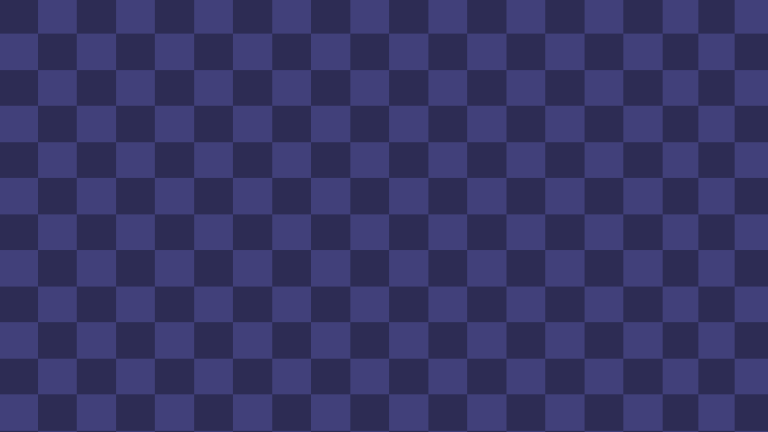
Write a WebGL 2 fragment shader that draws this pattern.

```glsl
#version 300 es
precision highp float;

uniform vec2 u_resolution;
out vec4 fragColor;

// Coverage of repeating bands of the given width, starting at zero
float bands(float x, float period, float width, float pixel) {
    float offset = mod(x - 0.5 * width + 0.5 * period, period) - 0.5 * period;
    float inside = 0.5 * width - abs(offset);
    return clamp(inside / pixel + 0.5, 0.0, 1.0);
}

void main() {
    // Canvas height is one unit; rows are measured from the top
    float pixel = 1.0 / u_resolution.y;
    vec2 p = gl_FragCoord.xy * pixel;
    float down = 1.0 - p.y;

    // The last columns on the right are slightly narrower
    float across = p.x + 0.085 * max(p.x - 1.5343, 0.0);

    float column = bands(across - 0.088, 0.18074, 0.0897, pixel);
    float row = bands(down - 0.0778, 0.167, 0.0845, pixel);

    // Exclusive-or of both band sets gives the checks
    float check = mix(column, 1.0 - column, row);

    vec3 navy = vec3(0.175, 0.172, 0.328);
    vec3 indigo = vec3(0.254, 0.25, 0.478);
    fragColor = vec4(mix(navy, indigo, check), 1.0);
}
```
